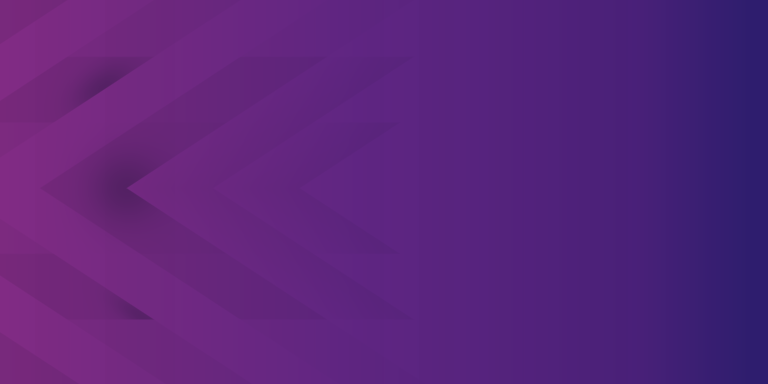
Write a Shadertoy shader that draws this background.

```glsl
const vec3 MAGENTA = vec3(0.505, 0.168, 0.515);
const vec3 PLUM    = vec3(0.445, 0.16, 0.507);
const vec3 VIOLET  = vec3(0.378, 0.148, 0.512);
const vec3 PURPLE  = vec3(0.333, 0.137, 0.49);
const vec3 INDIGO  = vec3(0.285, 0.126, 0.47);
const vec3 NAVY    = vec3(0.18, 0.115, 0.43);
const vec3 SHADOW_TINT = vec3(0.27, 0.115, 0.34);

const float AXIS_Y  = 0.51;    // height of the chevron tips
const float TIP_X   = 0.104;   // tip of chevron zero
const float PITCH   = 0.2255;  // spacing of the tips
const float SLOPE   = 0.655;   // rise over run of the arms
const float ROW     = 0.171;   // height of one half row
const float STRIPES = 22.0;    // faint vertical strips
const float STRIPE_DEPTH = 0.014;

float hash(float n) {
    n = fract(n * 0.1031);
    n *= n + 33.33;
    return fract(n * (n + n));
}

// Smooth-edged interval from lo to hi
float band(float v, float lo, float hi, float aa) {
    return smoothstep(lo - aa, lo + aa, v) * (1.0 - smoothstep(hi - aa, hi + aa, v));
}

// Soft spot stretched along a direction
float spot(vec2 p, vec2 center, vec2 along, vec2 radius) {
    vec2 d = p - center;
    vec2 q = vec2(dot(d, along), dot(d, vec2(-along.y, along.x))) / radius;
    return exp(-dot(q, q));
}

float ramp(float lo, float hi, float x) {
    return clamp((x - lo) / (hi - lo), 0.0, 1.0);
}

vec3 backdrop(float x) {
    vec3 c = mix(MAGENTA, PLUM, ramp(0.0, 0.2, x));
    c = mix(c, VIOLET, ramp(0.2, 0.45, x));
    c = mix(c, PURPLE, ramp(0.45, 0.65, x));
    c = mix(c, INDIGO, ramp(0.65, 0.83, x));
    return mix(c, NAVY, ramp(0.83, 0.98, x));
}

void mainImage(out vec4 fragColor, in vec2 fragCoord) {
    vec2 p = fragCoord / iResolution.y;
    float x = fragCoord.x / iResolution.x;
    float pixel = 1.0 / iResolution.y;
    float rise = abs(p.y - AXIS_Y);

    // Chevron coordinate: whole numbers lie on the arms
    float chevron = (p.x - rise / SLOPE - TIP_X) / PITCH;
    float aa = 1.5 * pixel / PITCH;

    // Horizontal rows, mirrored about the axis
    float inner  = 1.0 - smoothstep(ROW - pixel, ROW + pixel, rise);
    float middle = band(rise, ROW, 2.0 * ROW, pixel);
    float outer  = smoothstep(2.0 * ROW - pixel, 2.0 * ROW + pixel, rise);

    // Darkened arms; each later arm fades in towards the next tip
    float shade = band(chevron, 0.0, 1.0, aa) * (0.075 * inner + 0.06 * middle + 0.015 * outer);
    for (int i = 1; i < 3; i++) {
        float start = float(i);
        float depth = mix(0.01, 0.045, clamp(chevron - start, 0.0, 1.0));
        float rows = inner + (i == 1 ? middle : 0.0);
        shade += depth * band(chevron, start, start + 1.0, aa) * rows;
    }
    shade += band(chevron, -2.0, -1.0, aa) * (0.04 * inner + 0.08 * middle + 0.035 * outer);
    shade += 0.07 * band(chevron, -9.0, -3.0, aa) * outer;

    // Cast shadows cut off by the arm in front
    vec2 armDir = normalize(vec2(1.0, SLOPE));
    float behindTip = 1.0 - smoothstep(1.0 - aa, 1.0 + aa, chevron);
    float behindArm = 1.0 - smoothstep(-1.0 - aa, -1.0 + aa, chevron);
    float tipShadow = spot(p, vec2(TIP_X + PITCH, AXIS_Y), vec2(1.0, 0.0), vec2(0.095, 0.09));
    float topShadow = spot(p, vec2(0.27, 0.77), armDir, vec2(0.085, 0.05));
    float lowShadow = spot(p, vec2(0.37, 0.175), armDir * vec2(1.0, -1.0), vec2(0.08, 0.03));
    float shadow = 0.6 * tipShadow * behindTip * inner
                 + (0.6 * topShadow + 0.5 * lowShadow) * behindArm * middle;

    // Faint uneven strips over the gradient
    float strip = hash(floor(x * STRIPES) + 7.0) - 0.5;

    vec3 color = backdrop(x) * (1.0 + STRIPE_DEPTH * strip);
    color *= 1.0 - shade * vec3(1.0, 0.8, 0.9);
    color = mix(color, SHADOW_TINT, shadow);
    fragColor = vec4(color, 1.0);
}
```
